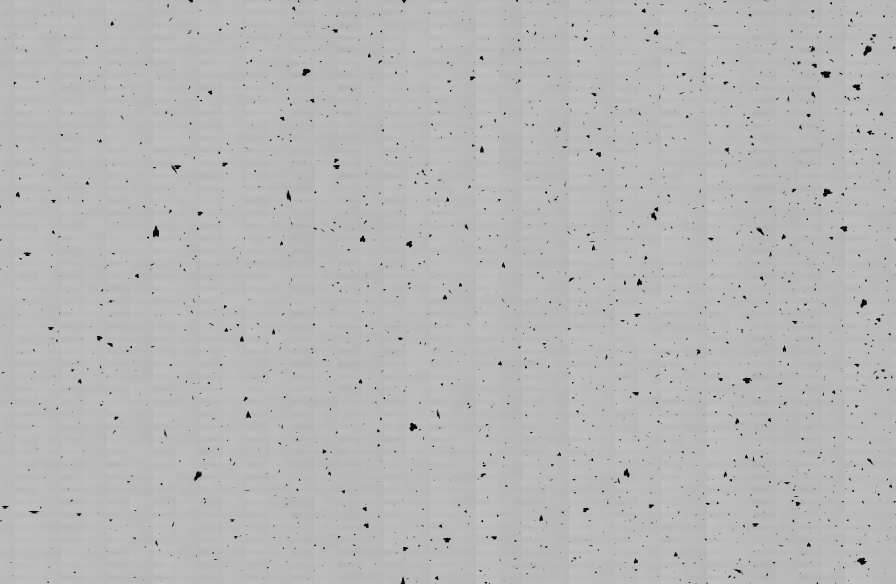
Give the GLSL for this texture, as a Shadertoy shader.

```glsl
// Pale grey stone in faintly shaded tile columns, strewn with black specks.
#define TILE_SIZE vec2(0.0395, 0.0215)
#define BASE_GREY 0.727
#define TILE_CONTRAST 0.022
#define SPECK_GREY 0.04
#define FINE_SHARE 0.28
#define MEDIUM_SHARE 0.21
#define LARGE_SHARE 0.19

const float TAU = 6.2831853;

float hash(vec2 p) {
    vec3 q = fract(vec3(p.xyx) * 0.1031);
    q += dot(q, q.yzx + 33.33);
    return fract((q.x + q.y) * q.z);
}

float valueNoise(vec2 p) {
    vec2 i = floor(p), f = fract(p);
    f = f * f * (3.0 - 2.0 * f);
    return mix(mix(hash(i), hash(i + vec2(1, 0)), f.x),
               mix(hash(i + vec2(0, 1)), hash(i + vec2(1, 1)), f.x), f.y);
}

// Sawtooth columns with a soft wedge of shade in every tile
float tileShade(vec2 p) {
    vec2 tile = p / TILE_SIZE + vec2(0.35, 0.0);
    vec2 id = floor(tile), f = fract(tile);
    float column = hash(vec2(id.x, 7.0)) - 0.5;
    float slope = 0.5 - f.x;
    float wedge = smoothstep(0.5, 0.05, abs(f.y - 0.5) + 0.3 * f.x);
    float strength = mix(0.35, 0.9, mod(id.x, 2.0)) * (0.5 + hash(id + 31.0));
    float step2 = (hash(id + 83.0) - 0.5) * 0.5;
    float mottle = valueNoise(p * vec2(70.0, 110.0)) - 0.5;
    return 0.8 * column + 0.7 * slope + step2 + 0.5 * mottle
         + strength * (0.3 - wedge);
}

// Coverage of one lumpy, stretched chip centred at the origin
float chip(vec2 d, float radius, vec2 seed) {
    float turn = TAU * hash(seed + 11.0);
    float stretch = 1.0 + 0.3 * hash(seed + 23.0) + 0.8 * pow(hash(seed + 37.0), 6.0);
    float c = cos(turn), s = sin(turn);
    d = mat2(c, -s, s, c) * d * vec2(1.0 / stretch, stretch);
    float angle = atan(d.y, d.x + 1e-6);
    float lumps = 1.0 + 0.2 * sin(3.0 * angle + turn * 5.0)
                      + 0.12 * sin(5.0 * angle + turn * 9.0);
    float edge = (length(d) - radius * lumps) / stretch;
    float thinFade = min(1.0, radius * iResolution.y * 1.3);
    return clamp(0.5 - edge * iResolution.y, 0.0, 1.0) * thinFade;
}

// Jittered grid of chips, denser towards the right
float speckLayer(vec2 p, float cell, float share, vec2 radii, float seed) {
    vec2 home = floor(p / cell);
    float aspect = iResolution.x / iResolution.y;
    float cover = 0.0;
    for (int y = -1; y <= 1; y++)
    for (int x = -1; x <= 1; x++) {
        vec2 id = home + vec2(x, y);
        vec2 key = id + seed;
        vec2 centre = (id + vec2(hash(key + 3.0), hash(key + 59.0))) * cell;
        float density = share * mix(0.5, 1.5, clamp(centre.x / aspect, 0.0, 1.0));
        if (hash(key + 71.0) < density) {
            float size = hash(key + 97.0);
            float radius = mix(radii.x, radii.y, size * size);
            cover = max(cover, chip(p - centre, radius, key));
        }
    }
    return cover;
}

void mainImage(out vec4 fragColor, in vec2 fragCoord) {
    vec2 p = fragCoord / iResolution.y;

    // Tiled ground
    float grey = BASE_GREY + TILE_CONTRAST * tileShade(p);

    // Specks in three sizes
    float specks = speckLayer(p, 0.016, FINE_SHARE, vec2(0.0006, 0.0016), 100.0);
    specks = max(specks, speckLayer(p, 0.036, MEDIUM_SHARE, vec2(0.0017, 0.0036), 300.0));
    specks = max(specks, speckLayer(p, 0.09, LARGE_SHARE, vec2(0.0036, 0.0068), 500.0));

    fragColor = vec4(vec3(mix(grey, SPECK_GREY, specks)), 1.0);
}
```
